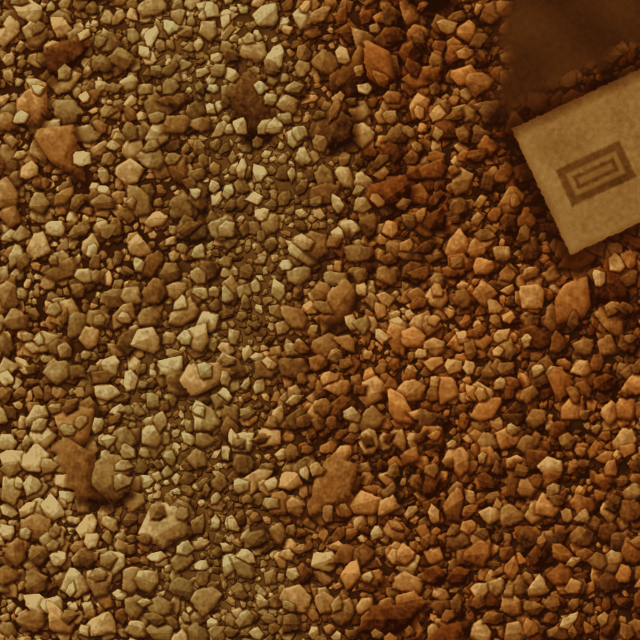
A Shadertoy shader for this texture:

```glsl
// Crushed gravel in brown and ochre, with a dusty fine band and a tan paving block.
// Layers of angular stones are painted over each other as a tone and a hue,
// which a six-colour ramp turns into the final colour.

#define STONES 27.0   // main stones across the canvas
#define FACES 6       // sides of one stone
#define SOFT 0.0018   // edge softness
#define SHADOW 0.85   // depth of the gaps
#define RELIEF 1.2    // shading of stone edges
#define MOTTLE 1.25   // surface roughness
#define DRIFT 1.5     // broad change of tone
#define LIGHT vec2(-0.5, 0.866)
#define RED_TINT vec3(1.06, 0.83, 0.62)
#define OLIVE_TINT vec3(0.94, 1.03, 1.08)

const vec3 UMBER = vec3(0.13, 0.055, 0.018);
const vec3 BROWN = vec3(0.28, 0.15, 0.05);
const vec3 RUST  = vec3(0.41, 0.25, 0.09);
const vec3 OCHRE = vec3(0.53, 0.37, 0.16);
const vec3 SAND  = vec3(0.63, 0.49, 0.27);
const vec3 CREAM = vec3(0.78, 0.67, 0.44);

vec2 hash2(vec2 p) {
  vec3 q = fract(p.xyx * vec3(0.1031, 0.1030, 0.0973));
  q += dot(q, q.yzx + 33.33);
  return fract((q.xx + q.yz) * q.zy);
}

float gradDot(vec2 cell, vec2 f, vec2 corner) {
  return dot(hash2(cell + corner + 71.0) * 2.0 - 1.0, f - corner);
}

float gnoise(vec2 p) {
  vec2 i = floor(p), f = p - i;
  vec2 u = f * f * (3.0 - 2.0 * f);
  return mix(mix(gradDot(i, f, vec2(0, 0)), gradDot(i, f, vec2(1, 0)), u.x),
             mix(gradDot(i, f, vec2(0, 1)), gradDot(i, f, vec2(1, 1)), u.x), u.y);
}

mat2 rotation(float a) {
  return mat2(cos(a), -sin(a), sin(a), cos(a));
}

vec3 toneRamp(float t) {
  vec3 c = mix(UMBER, BROWN, clamp(t, 0.0, 1.0));
  c = mix(c, RUST, clamp(t - 1.0, 0.0, 1.0));
  c = mix(c, OCHRE, clamp(t - 2.0, 0.0, 1.0));
  c = mix(c, SAND, clamp(t - 3.0, 0.0, 1.0));
  return mix(c, CREAM, clamp(t - 4.0, 0.0, 1.0));
}

// Winding band of fine, pale grit
float dustAt(vec2 p) {
  float x = p.x - 0.36 + 0.09 * sin(p.y * 8.5 - 1.0) + 0.16 * gnoise(p * 7.0);
  return exp(-x * x * 45.0);
}

// Redder, darker ground towards the right
float warmthAt(vec2 p) {
  return smoothstep(0.25, 0.7, p.x + 0.2 * gnoise(p * 4.0 + 9.0));
}

// Angular polygon: xy is the outward normal, z the distance
vec3 stoneShape(vec2 q, float radius, vec2 seed) {
  const float sharp = 45.0;
  vec3 sum = vec3(0.0);
  for (int i = 0; i < FACES; i++) {
    vec2 h = hash2(seed + float(i) * 17.3);
    float a = (float(i) + 0.8 * h.x) * 6.2832 / float(FACES);
    vec2 dir = vec2(cos(a), sin(a));
    float w = exp(sharp * (dot(q, dir) - radius * (0.7 + 0.4 * h.y)));
    sum += w * vec3(dir, 1.0);
  }
  return vec3(sum.xy / sum.z, max(log(sum.z) / sharp, length(q) - 1.35 * radius));
}

// Paints one grid of stones; surface holds tone and hue
void stoneLayer(inout vec2 surface, vec2 p, float cells, float keep, float dustLoss, float bias, float seed) {
  vec2 g = p * cells, base = floor(g);
  float mottle = gnoise(p * 80.0 + seed) + 0.8 * gnoise(p * 190.0);
  for (int y = 1; y >= -1; y--)
  for (int x = -1; x <= 1; x++) {
    vec2 id = base + vec2(x, y), key = id + seed;
    vec2 place = hash2(key), look = hash2(key + 131.0);
    vec2 form = hash2(key + 257.0), chance = hash2(key + 389.0);
    vec2 centre = id + 0.5 + 0.66 * (place - 0.5);
    vec2 at = centre / cells, q = g - centre;
    if (dot(q, q) > 1.4) continue;
    float dust = dustAt(at), warm = warmthAt(at);
    if (chance.x > keep * (1.0 - dustLoss * dust)) continue;

    mat2 turn = rotation(form.x * 6.2832);
    vec2 light = turn * LIGHT;
    q = turn * q * mix(vec2(1.0), vec2(0.8, 1.3), look.y);
    float radius = mix(0.36, 0.60, form.y);
    vec3 shape = stoneShape(q + 0.05 * mottle, radius, key);
    float lit = dot(shape.xy, light);
    float gap = smoothstep(0.22, 0.0, shape.z) * (0.62 - 0.38 * lit);
    surface.x *= 1.0 - SHADOW * gap;

    // A ridge splits the top into a bright and a dim facet
    vec2 ridge = rotation(chance.y * 40.0) * vec2(1, 0);
    float facet = smoothstep(-0.06, 0.06, dot(q, ridge) / radius + 0.5 * (chance.y - 0.5));
    float bevel = smoothstep(-0.17, 0.0, shape.z);
    float tone = 3.25 + bias - 0.8 * warm + 3.1 * (look.x - 0.5);
    tone += DRIFT * gnoise(at * 5.0 + 3.0) + 0.9 * (facet - 0.5) * dot(ridge, light);
    tone += RELIEF * bevel * (lit - 0.3) + 0.6 * dot(q, light) / radius + MOTTLE * mottle;
    float hue = 0.65 * warm - 0.45 * dust + 0.7 * (place.y - 0.45) - 0.35 * bias;
    float cover = smoothstep(SOFT, -SOFT, shape.z / cells);
    surface = mix(surface, vec2(max(tone, 0.0), hue), cover);
  }
}

float boxDistance(vec2 p, vec2 halfSize) {
  vec2 d = abs(p) - halfSize;
  return length(max(d, 0.0)) + min(max(d.x, d.y), 0.0);
}

// Smooth earth and the tan block with its recess
void pavingBlock(inout vec2 surface, vec2 p) {
  vec2 b = rotation(0.436) * (p - vec2(0.845, 0.70));
  float rough = gnoise(p * 110.0) + 0.6 * gnoise(p * 240.0);
  float wobble = 0.03 * gnoise(p * 16.0);
  float earth = smoothstep(0.11, 0.16, b.y + wobble)
              * smoothstep(-0.02, 0.04, b.x - 0.6 * b.y + 0.11 + wobble);
  surface = mix(surface, vec2(0.9 + gnoise(p * 12.0) + 0.25 * rough, 0.3), earth);

  float d = boxDistance(b - vec2(0.25, 0), vec2(0.25, 0.109)) + 0.003 * rough;
  surface.x *= 1.0 - 0.85 * smoothstep(0.05, 0.0, d);
  float tone = 3.25 + 0.6 * rough + 0.7 * gnoise(p * 20.0);
  tone -= 0.8 * smoothstep(0.088, 0.1, b.y) + 0.5 * smoothstep(-0.012, 0.0, d);
  float recess = boxDistance(b - vec2(0.09, -0.01), vec2(0.056, 0.032)) + 0.0015 * rough;
  float rings = min(abs(recess + 0.007) - 0.006, abs(recess + 0.024) - 0.003);
  tone -= 1.2 * smoothstep(0.003, -0.003, rings) + 0.35 * smoothstep(0.003, -0.003, recess);
  surface = mix(surface, vec2(tone, 0.15), smoothstep(SOFT, -SOFT, d));
}

void mainImage(out vec4 fragColor, in vec2 fragCoord) {
  vec2 p = fragCoord / iResolution.y;
  float dust = dustAt(p);
  vec2 surface = vec2(0.5 + 1.5 * dust + 0.8 * gnoise(p * 60.0), 0.25 - 0.5 * dust);
  stoneLayer(surface, p, STONES * 2.9, 0.85, 0.0, -0.2, 11.0);
  stoneLayer(surface, p, STONES * 1.7, 0.80, 0.3, -0.1, 211.0);
  stoneLayer(surface, p, STONES, 0.80, 0.6, 0.0, 411.0);
  stoneLayer(surface, p, STONES * 0.52, 0.10, 0.2, -0.8, 611.0);
  stoneLayer(surface, p, STONES * 1.6, 0.20, 0.0, 0.3, 811.0);
  pavingBlock(surface, p);

  vec3 color = toneRamp(surface.x);
  color *= mix(vec3(1.0), RED_TINT, clamp(surface.y, 0.0, 1.0));
  color *= mix(vec3(1.0), OLIVE_TINT, clamp(-surface.y, 0.0, 1.0));
  fragColor = vec4(color, 1.0);
}
```
